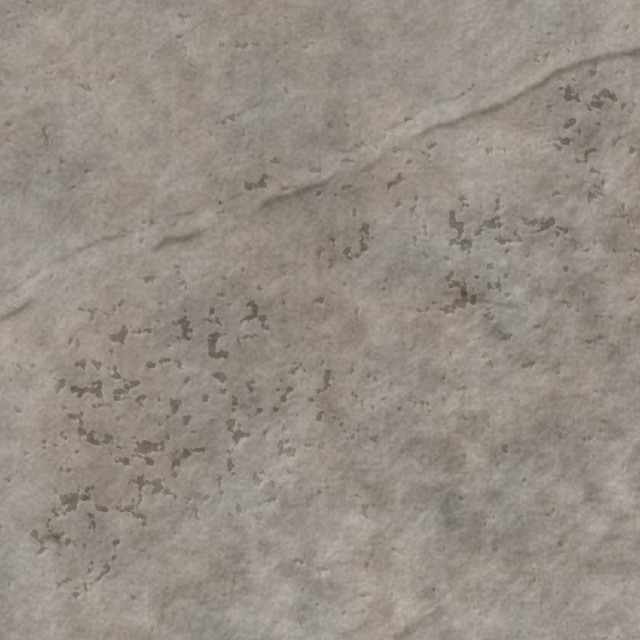
Give the GLSL for this texture, as a Shadertoy shader.

```glsl
// Weathered grey stone: mottled, finely grained surface crossed by a rising ridge,
// with clustered dark pits below it. Layers of value noise give tone and relief;
// thresholded noise makes the pits, and a wobbling curve makes the ridge.

const vec3 STONE = vec3(0.606, 0.574, 0.542);   // mean surface colour
const vec3 SHADE = vec3(1.0, 1.01, 1.05);       // channel weights of light and dark
const vec3 WARMTH = vec3(0.035, 0.0, -0.035);   // slow hue drift
const vec2 LIGHT = vec2(-0.0025, 0.0035);       // step toward the light
const float CLOUD_SCALE = 4.0;
const float MOTTLE_SCALE = 27.0;
const float RELIEF_SCALE = 65.0;
const float PIT_SCALE = 72.0;
const float GRAIN_SCALE = 210.0;
const float CLOUD_DEPTH = 0.11;
const float MOTTLE_DEPTH = 0.16;
const float RELIEF_DEPTH = 0.15;
const float GRAIN_DEPTH = 0.055;
const float PIT_DEPTH = 0.13;
const float RIM_DEPTH = 0.035;
const float RIDGE_WIDTH = 0.036;
const vec2 DENT_CENTRE = vec2(0.08, 0.148);
const float DENT_RADIUS = 0.016;

float hash(vec2 p) {
    return fract(sin(dot(p, vec2(127.1, 311.7))) * 43758.5453);
}

float noise(vec2 p) {
    vec2 i = floor(p), f = fract(p);
    f = f * f * (3.0 - 2.0 * f);
    return mix(mix(hash(i), hash(i + vec2(1, 0)), f.x),
               mix(hash(i + vec2(0, 1)), hash(i + vec2(1, 1)), f.x), f.y);
}

// Layered noise, normalised to 0..1
float fbm(vec2 p, int octaves) {
    float sum = 0.0, total = 0.0, amp = 1.0;
    for (int i = 0; i < octaves; i++) {
        sum += amp * noise(p);
        total += amp;
        amp *= 0.5;
        p = mat2(1.6, 1.2, -1.2, 1.6) * p + 17.3;
    }
    return sum / total;
}

float bell(float x, float width) {
    return exp(-x * x / (width * width));
}

// Signed height above the wobbling lower edge of the ridge
float ridgeHeight(vec2 uv) {
    float line = 0.515 + 0.40 * uv.x + 0.02 * uv.x * uv.x;
    line += 0.028 * (noise(vec2(uv.x * 9.0, 3.0)) - 0.5);
    line += 0.009 * (noise(vec2(uv.x * 38.0, 8.0)) - 0.5);
    return uv.y - line;
}

// How crowded the pits are: a diagonal belt, broken into clusters
float pitDensity(vec2 uv, float height) {
    float belt = bell(uv.y - 0.22 - 0.62 * uv.x, 0.19) * smoothstep(0.01, -0.04, height);
    float edge = bell(height - RIDGE_WIDTH, 0.012) * smoothstep(0.02, 0.2, uv.x);
    float cluster = smoothstep(0.36, 0.62, fbm(uv * 8.0 + 4.0, 3));
    return clamp(belt * (0.25 + 0.75 * cluster) + 0.5 * edge + 0.22 * cluster, 0.0, 1.0);
}

float pits(vec2 uv, float density) {
    float threshold = mix(0.76, 0.56, density);
    return smoothstep(threshold, threshold + 0.13, fbm(uv * PIT_SCALE, 3));
}

// Soft dark stroke from a to b
float stroke(vec2 p, vec2 a, vec2 b, float width) {
    vec2 ab = b - a;
    float t = clamp(dot(p - a, ab) / dot(ab, ab), 0.0, 1.0);
    return bell(length(p - a - ab * t), width);
}

void mainImage(out vec4 fragColor, in vec2 fragCoord) {
    vec2 uv = fragCoord / iResolution.xy;
    vec2 warped = uv + 0.012 * (vec2(noise(uv * 22.0), noise(uv * 22.0 + 31.0)) - 0.5);
    float height = ridgeHeight(uv);

    // Surface: clouds, mottling, lit relief and grain; rougher at lower right
    float rough = mix(0.8, 1.2, smoothstep(0.1, 0.6, uv.x - uv.y + 0.25));
    float tone = CLOUD_DEPTH * (fbm(uv * CLOUD_SCALE + 2.0, 4) - 0.5);
    tone += MOTTLE_DEPTH * rough * (fbm(warped * MOTTLE_SCALE, 4) - 0.5);
    tone += RELIEF_DEPTH * rough * (fbm(warped * RELIEF_SCALE + 9.0, 3)
          - fbm((warped + LIGHT) * RELIEF_SCALE + 9.0, 3));
    tone += GRAIN_DEPTH * (noise(uv * GRAIN_SCALE) - 0.5);

    // Pits with a pale rim on the side facing the light
    float density = pitDensity(uv, height);
    float pit = pits(warped, density);
    float rim = max(pits(warped + LIGHT * 1.5, density) - pit, 0.0);
    tone += RIM_DEPTH * rim - PIT_DEPTH * pit * mix(0.6, 1.0, density);
    tone -= 0.025 * density;

    // Ridge: pale crest, broken crease and the soft shadow under it
    float strength = smoothstep(0.2, 0.75, noise(vec2(uv.x * 11.0, 5.0)) + 0.25 * uv.x);
    float crest = smoothstep(0.0, 0.012, height) * smoothstep(0.055, 0.025, height);
    float shadow = smoothstep(-0.035, 0.0, height) * smoothstep(0.006, 0.0, height);
    float lip = bell(height - RIDGE_WIDTH, 0.004) * smoothstep(0.45, 0.7, noise(uv * 45.0));
    tone += 0.028 * crest - 0.07 * lip;
    tone -= strength * (0.085 * bell(height + 0.003, 0.006) + 0.035 * shadow);

    // Small dent and two short cracks
    vec2 fromDent = warped - DENT_CENTRE;
    float ring = bell(length(fromDent) - DENT_RADIUS, 0.006);
    tone -= 0.15 * ring * smoothstep(-0.015, 0.02, fromDent.y + 0.4 * fromDent.x);
    tone -= 0.08 * stroke(warped, vec2(0.70, 0.545), vec2(0.82, 0.515), 0.006);
    tone -= 0.08 * stroke(warped, vec2(0.62, 0.0), vec2(0.69, 0.04), 0.007);

    vec3 colour = STONE + SHADE * tone + WARMTH * (fbm(uv * 10.0 + 50.0, 3) - 0.5);
    fragColor = vec4(clamp(colour, 0.0, 1.0), 1.0);
}
```
